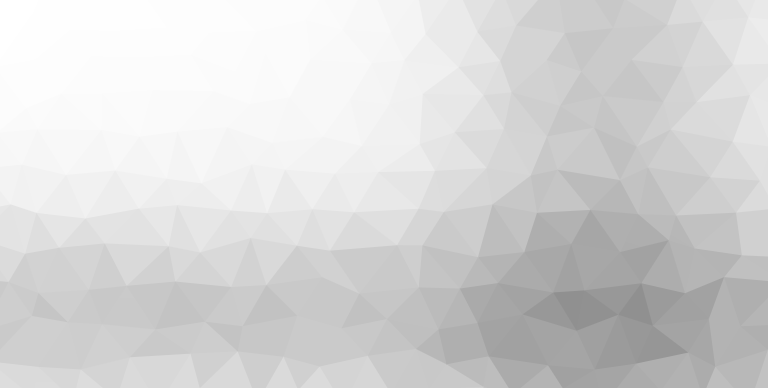
Give the GLSL for this background, as a Shadertoy shader.

```glsl
// Pale low-poly background: flat grey triangles over a shaded column and band.

#define CELL vec2(0.117, 0.0955)  // lattice spacing, in canvas heights
#define FIRST_ROW 0.544           // depth of lattice row zero, from the top
#define JITTER vec2(0.50, 0.56)   // vertex scatter, in cells
#define COLUMN_X 0.785            // dark column: centre, width, strength
#define COLUMN_WIDTH 0.19
#define COLUMN_DARK 0.18
#define BAND_Y 0.83               // dark band: depth and strength
#define BAND_DARK 0.20
#define BAND_RISE 0.276           // band falloff above and below
#define BAND_FALL 0.24
#define FACET_CONTRAST 0.20       // tone variation between facets

// Integer hash giving two values in 0..1.
vec2 hash2(ivec2 cell) {
    uvec2 v = uvec2(cell + 4096) * 1664525u + 1013904223u;
    v.x += v.y * 1664525u;
    v.y += v.x * 1664525u;
    v ^= v >> 16u;
    v.x += v.y * 1664525u;
    v.y += v.x * 1664525u;
    v ^= v >> 16u;
    return vec2(v & 65535u) / 65535.0;
}

// Staggered, scattered lattice vertex.
vec2 vertex(ivec2 cell) {
    vec2 stagger = vec2(0.5 * float(cell.y & 1), 0.0);
    vec2 scatter = (hash2(cell) - 0.5) * JITTER;
    return (vec2(cell) + stagger + scatter) * CELL + vec2(0.0, FIRST_ROW);
}

float bell(float d) {
    return exp(-d * d);
}

// Smooth grey field; x and depth both run from 0 to 1.
float tone(vec2 uv) {
    float column = COLUMN_DARK * bell((uv.x - COLUMN_X) / COLUMN_WIDTH);
    float d = uv.y - BAND_Y;
    float band = BAND_DARK * bell(d / (d < 0.0 ? BAND_RISE : BAND_FALL));
    float drift = 0.03 * uv.x + 0.012 * smoothstep(0.0, 0.4, uv.y);
    return 1.0 - column - band - drift;
}

float cross2(vec2 a, vec2 b) {
    return a.x * b.y - a.y * b.x;
}

float edgeDistance(vec2 p, vec2 a, vec2 b) {
    return cross2(b - a, p - a) / length(b - a);
}

// Adds one flat facet as (tone * coverage, coverage).
vec2 facet(vec2 p, vec2 a, vec2 b, vec2 c, float seed, float aspect) {
    float side = sign(cross2(b - a, c - a));
    float inside = min(min(side * edgeDistance(p, a, b), side * edgeDistance(p, b, c)),
                       side * edgeDistance(p, c, a));
    float coverage = clamp(0.5 + inside * iResolution.y, 0.0, 1.0);
    float grey = tone((a + b + c) / 3.0 / vec2(aspect, 1.0));
    grey -= (1.0 - grey) * (seed - 0.5) * FACET_CONTRAST;
    return vec2(grey, 1.0) * coverage;
}

void mainImage(out vec4 fragColor, in vec2 fragCoord) {
    float aspect = iResolution.x / iResolution.y;
    vec2 p = vec2(fragCoord.x, iResolution.y - fragCoord.y) / iResolution.y;
    ivec2 home = ivec2(floor((p - vec2(0.0, FIRST_ROW)) / CELL));

    // A faint smooth base fills any gap between facets.
    vec2 sum = vec2(tone(p / vec2(aspect, 1.0)), 1.0) * 0.001;

    // Split each nearby quad along its shorter diagonal.
    for (int j = -1; j <= 1; j++)
    for (int i = -2; i <= 2; i++) {
        ivec2 cell = home + ivec2(i, j);
        int shift = cell.y & 1;
        ivec2 below = cell + ivec2(shift, 1);
        vec2 a = vertex(cell);
        vec2 b = vertex(cell + ivec2(1, 0));
        vec2 c = vertex(below);
        vec2 d = vertex(below - ivec2(1, 0));
        vec2 seed = hash2(cell + 917);
        if (distance(a, c) < distance(b, d)) {
            sum += facet(p, a, b, c, seed.x, aspect);
            sum += facet(p, a, c, d, seed.y, aspect);
        } else {
            sum += facet(p, a, b, d, seed.x, aspect);
            sum += facet(p, b, c, d, seed.y, aspect);
        }
    }
    fragColor = vec4(vec3(clamp(sum.x / sum.y, 0.0, 1.0)), 1.0);
}
```
